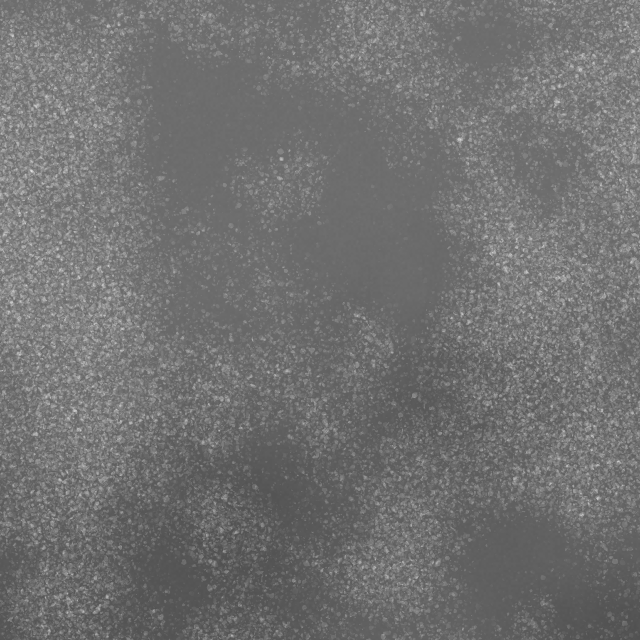
Reproduce this texture procedurally as a three.js fragment shader.

```glsl
// Weathered grey surface dusted with pale translucent flakes.
// Layers of jittered cells scatter ragged discs, thinned by a cloud field,
// over a soft vertical gradient with dark smoky patches.

varying vec2 vUv;

const float TOP_GREY = 0.428;
const float BOTTOM_GREY = 0.352;
const float SMOKE_DEPTH = 0.075;
const float GRAIN_DEPTH = 0.016;

const int FLAKE_LAYERS = 6;
const float COARSEST_CELLS = 100.0;  // cells across the canvas
const float LAYER_RATIO = 1.22;
const float MIN_RADIUS = 0.18;       // in cells
const float MAX_RADIUS = 0.45;
const float FAINT_FLAKE = 0.020;     // brightness added by a flake
const float BRIGHT_FLAKE = 0.105;
const float EDGE_WIDTH = 0.0009;     // in canvas units
const float RAGGEDNESS = 0.0022;
const float RAGGED_SCALE = 260.0;

const float CLOUD_SCALE = 4.0;
const float CLOUD_SPARSE = 0.27;
const float CLOUD_DENSE = 0.76;

vec4 hash4(vec2 p) {
  vec4 q = fract(p.xyxy * vec4(0.1031, 0.1030, 0.0973, 0.1099));
  q += dot(q, q.wzxy + 33.33);
  return fract((q.xxyz + q.yzzw) * q.zywx);
}

// Two independent channels of smooth value noise
vec2 noise2(vec2 p) {
  vec2 i = floor(p);
  vec2 f = fract(p);
  f = f * f * f * (f * (f * 6.0 - 15.0) + 10.0);
  vec2 low = mix(hash4(i).xy, hash4(i + vec2(1.0, 0.0)).xy, f.x);
  vec2 high = mix(hash4(i + vec2(0.0, 1.0)).xy, hash4(i + vec2(1.0)).xy, f.x);
  return mix(low, high, f.y);
}

// Rotated octaves hide the noise lattice
vec2 clouds(vec2 p) {
  vec2 sum = vec2(0.0);
  float amplitude = 0.5;
  float total = 0.0;
  for (int i = 0; i < 5; i++) {
    sum += amplitude * noise2(p);
    total += amplitude;
    amplitude *= 0.54;
    p = mat2(1.6, 1.2, -1.2, 1.6) * p + 17.3;
  }
  return sum / total;
}

// Summed brightness of one layer of flakes
float flakeLayer(vec2 uv, float cells, float density, float seed) {
  vec2 p = uv * cells + seed;
  vec2 home = floor(p);
  float edge = EDGE_WIDTH * cells;
  float light = 0.0;
  for (int y = -1; y <= 1; y++) {
    for (int x = -1; x <= 1; x++) {
      vec2 cell = home + vec2(float(x), float(y));
      vec4 rnd = hash4(cell);
      float present = smoothstep(-0.04, 0.04, density - rnd.w);
      float radius = mix(MIN_RADIUS, MAX_RADIUS, rnd.z);
      float dist = length(p - cell - rnd.xy);
      float disc = 1.0 - smoothstep(radius - edge, radius + edge, dist);
      float tone = fract(rnd.z * 13.0 + rnd.w * 7.0);
      light += present * disc * mix(FAINT_FLAKE, BRIGHT_FLAKE, tone * tone);
    }
  }
  return light;
}

void main() {
  vec2 cloud = clouds(vUv * CLOUD_SCALE + 5.7);
  float density = smoothstep(CLOUD_SPARSE, CLOUD_DENSE, cloud.x);

  // Gradient and smoke, strongest toward the bottom
  float height = smoothstep(0.0, 0.75, vUv.y + 0.5 * (cloud.y - 0.5));
  float grey = mix(BOTTOM_GREY, TOP_GREY, height);
  vec2 smoke = noise2(vUv * vec2(3.0, 5.0) + 41.0);
  grey -= SMOKE_DEPTH * (1.0 - height) * (smoke.x - 0.4);

  // Fine grain and the ragged outline of the flakes
  vec2 ragged = noise2(vUv * RAGGED_SCALE) - 0.5;
  grey += GRAIN_DEPTH * ragged.x;
  vec2 warped = vUv + RAGGEDNESS * ragged;

  float cells = COARSEST_CELLS;
  for (int i = 0; i < FLAKE_LAYERS; i++) {
    grey += flakeLayer(warped, cells, density, 37.0 * float(i) + 11.0);
    cells *= LAYER_RATIO;
  }

  gl_FragColor = vec4(vec3(grey), 1.0);
}
```
